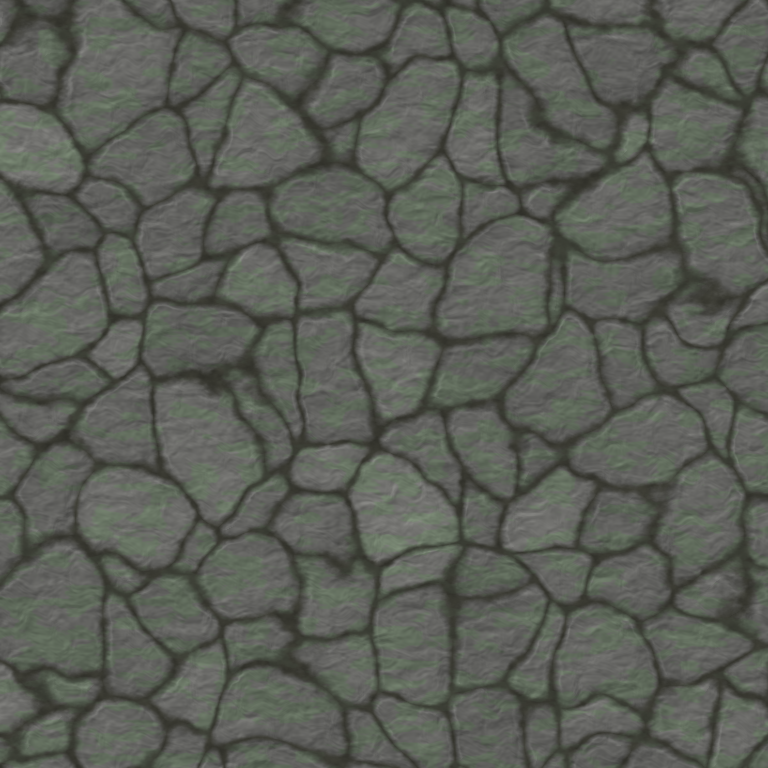
Reproduce this texture procedurally as a Shadertoy shader.

```glsl
#define STONES_ACROSS 10.4
#define SIZE_SPREAD 0.62
#define BEND 0.42
#define CORNER_SHARPNESS 21.0
#define GAP_HALF_WIDTH 0.032
#define RELIEF 0.36
#define MOSS_AMOUNT 0.85
#define GAP_COLOR vec3(0.215, 0.215, 0.185)
#define STONE_COLOR vec3(0.388, 0.388, 0.378)
#define MOSS_COLOR vec3(0.370, 0.422, 0.352)
#define LIGHT_DIR vec2(-0.5, 0.866)

vec3 hash3(vec2 p) {
    vec3 q = fract(vec3(p.xyx) * vec3(0.1031, 0.1030, 0.0973));
    q += dot(q, q.yxz + 33.33);
    return fract((q.xxy + q.yzz) * q.zyx);
}

float noise(vec2 p) {
    vec2 i = floor(p), f = fract(p);
    f = f * f * (3.0 - 2.0 * f);
    float low = mix(hash3(i).x, hash3(i + vec2(1, 0)).x, f.x);
    float high = mix(hash3(i + vec2(0, 1)).x, hash3(i + vec2(1, 1)).x, f.x);
    return mix(low, high, f.y);
}

float fbm(vec2 p) {
    float sum = 0.0, gain = 0.5;
    for (int i = 0; i < 4; i++) {
        sum += gain * noise(p);
        p = mat2(1.9, 0.3, -0.3, 1.9) * p + 17.3;
        gain *= 0.5;
    }
    return sum / 0.9375;
}

// Site position in xy, size weight in z
vec3 stoneSite(vec2 cell) {
    vec3 h = hash3(cell + 41.0);
    float size = hash3(cell + 113.0).y;
    return vec3(cell + 0.14 + 0.72 * h.xy, SIZE_SPREAD * size * size);
}

float power(vec2 p, vec3 site) {
    vec2 d = p - site.xy;
    return dot(d, d) - site.z;
}

// Weighted Voronoi: returns rounded edge distance, nearest edge normal and site
float stoneEdge(vec2 p, out vec2 normal, out vec3 own) {
    vec2 cell = floor(p);
    float best = 1e5;
    for (int y = -2; y <= 2; y++)
    for (int x = -2; x <= 2; x++) {
        vec3 site = stoneSite(cell + vec2(x, y));
        float d = power(p, site);
        if (d < best) { best = d; own = site; }
    }
    float sum = 0.0, nearest = 1e5;
    normal = vec2(0, 1);
    for (int y = -2; y <= 2; y++)
    for (int x = -2; x <= 2; x++) {
        vec3 site = stoneSite(cell + vec2(x, y));
        vec2 across = site.xy - own.xy;
        float span = length(across);
        if (span < 0.001) continue;
        float d = (power(p, site) - best) / (2.0 * span);
        sum += exp(-CORNER_SHARPNESS * d);
        if (d < nearest) { nearest = d; normal = across / span; }
    }
    return -log(sum + 1e-6) / CORNER_SHARPNESS;
}

// Chipped rock surface, stretched sideways
float rockHeight(vec2 uv) {
    vec2 p = uv * vec2(36.0, 66.0);
    p += 0.9 * vec2(noise(uv * 50.0 + 5.0), noise(uv * 50.0 + 29.0));
    return fbm(p);
}

void mainImage(out vec4 fragColor, in vec2 fragCoord) {
    vec2 uv = fragCoord / iResolution.y;

    // Bent stone outlines with ragged rims
    vec2 p = uv * STONES_ACROSS;
    vec2 bend = vec2(noise(p * 0.85 + 3.0), noise(p * 0.85 + 71.0)) - 0.5;
    vec2 wobble = vec2(noise(p * 3.2 + 9.0), noise(p * 3.2 + 37.0)) - 0.5;
    vec2 normal;
    vec3 site;
    float edge = stoneEdge(p + 2.0 * BEND * bend + 0.14 * wobble, normal, site);
    edge += 0.085 * (fbm(uv * vec2(75.0, 105.0)) - 0.5);

    // Tone of each stone, with faint mottling
    vec3 tint = hash3(floor(site.xy) + 207.0);
    float tone = 0.95 + 0.07 * tint.x + 0.12 * pow(tint.y, 6.0);
    tone += 0.12 * (fbm(uv * 14.0 + 8.0) - 0.5);
    tone *= mix(0.91, 1.02, smoothstep(0.04, 0.26, edge));

    // Embossed grain
    float height = rockHeight(uv);
    float slope = height - rockHeight(uv + 0.0035 * LIGHT_DIR);
    float grain = RELIEF * clamp(slope * 1.9, -0.4, 0.5);
    grain += 0.12 * (noise(uv * vec2(150.0, 230.0)) - 0.5);

    // Moss in thin streaks
    float streak = fbm(uv * vec2(30.0, 74.0) + 53.0);
    float moss = smoothstep(0.49, 0.60, streak) * MOSS_AMOUNT;
    vec3 color = mix(STONE_COLOR, MOSS_COLOR, moss) * (tone + grain);

    // Worn bright rim, strongest toward the light
    float rim = exp(-pow((edge - 0.112) / 0.026, 2.0));
    float facing = 0.5 + 0.5 * dot(normal, LIGHT_DIR);
    color += 0.095 * rim * mix(0.3, 1.0, facing) * noise(uv * 45.0 + 19.0);

    // Soft earth joints
    vec3 earth = GAP_COLOR * (0.80 + 0.42 * fbm(uv * vec2(80.0, 110.0)));
    earth = mix(earth, MOSS_COLOR * 0.70, 0.35 * moss);
    float cover = smoothstep(GAP_HALF_WIDTH - 0.045, GAP_HALF_WIDTH + 0.055, edge);
    fragColor = vec4(mix(earth, color, cover), 1.0);
}
```
